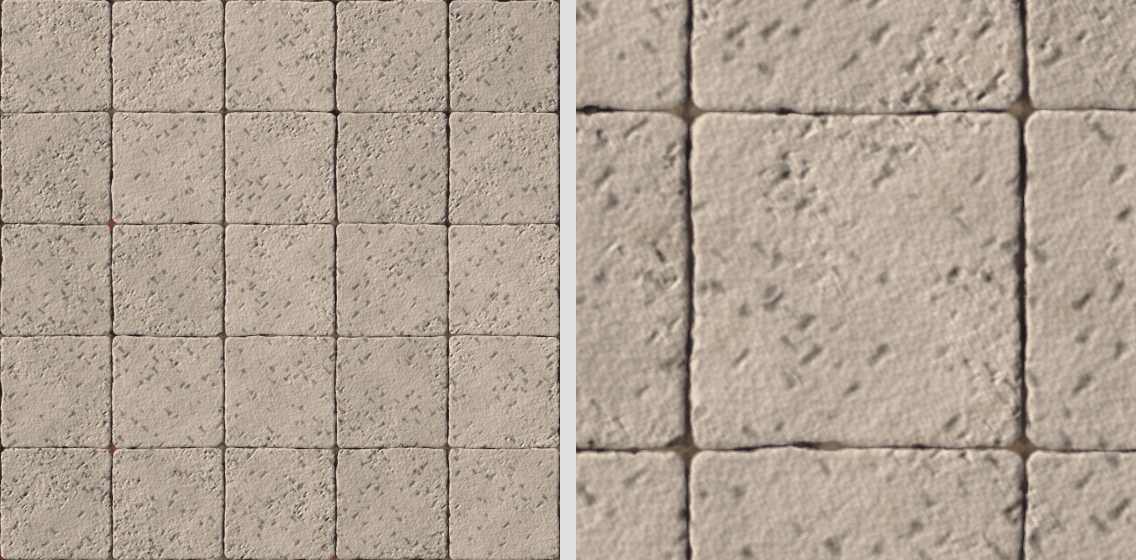
Left, the full canvas; right, a detail of the centre.
Write a three.js fragment shader that draws this texture.

```glsl
varying vec2 vUv;

const float TILES = 5.0;
const vec2 HALF_GAP = vec2(0.004, 0.001);
const vec2 GAP_VARIATION = vec2(0.007, 0.004);
const float CORNER_RADIUS = 0.055;
const float BEVEL = 0.030;
const float EDGE_SOFT = 0.008;
const float RELIEF_STEP = 0.0013;
const float RELIEF_GAIN = 1.15;
const float PIT_SCALE = 58.0;
const float GRIT_SCALE = 92.0;
const vec2 LIGHT = vec2(-0.86, 0.51);
const vec3 STONE = vec3(0.707, 0.653, 0.600);
const vec3 OCHRE = vec3(0.64, 0.55, 0.47);
const vec3 SOIL = vec3(0.44, 0.37, 0.30);
const vec3 SHADOW = vec3(0.13, 0.10, 0.11);
const vec3 RUST = vec3(0.50, 0.22, 0.15);

float hash(vec2 p) {
  return fract(sin(dot(p, vec2(127.1, 311.7))) * 43758.545);
}

vec2 hash2(vec2 p) {
  return vec2(hash(p), hash(p + 57.3));
}

// Layered sines, roughly -1 to 1
float waves(vec2 p) {
  float sum = 0.0;
  float amp = 0.5;
  for (int i = 0; i < 5; i++) {
    sum += amp * sin(p.x + 1.7 * sin(p.y));
    p = mat2(1.6, 1.2, -1.2, 1.6) * p + 2.3;
    amp *= 0.6;
  }
  return sum;
}

// Cellular noise: x is the nearest distance, y the deepest round pit
vec2 cells(vec2 p, float sparsity) {
  vec2 base = floor(p);
  vec2 result = vec2(9.0, 0.0);
  for (int y = -1; y <= 1; y++) {
    for (int x = -1; x <= 1; x++) {
      vec2 id = base + vec2(float(x), float(y));
      float dist = length(id + hash2(id) - p);
      float size = smoothstep(sparsity, 1.0, hash(id + 19.7));
      float pit = size * (1.0 - smoothstep(0.0, 0.12 + 0.36 * size, dist));
      result = vec2(min(result.x, dist), max(result.y, pit));
    }
  }
  return result;
}

// Pit depth, with ragged outlines
float pits(vec2 p, float scale, float sparsity) {
  vec2 ragged = 0.16 * vec2(sin(p.y * scale * 6.1), sin(p.x * scale * 5.3 + 2.0));
  return cells(p * scale + ragged, sparsity).y;
}

float surfaceHeight(vec2 p, float rough) {
  float h = -0.30 * pits(p, PIT_SCALE, 0.25);
  h -= 0.42 * rough * pits(p + 0.37, GRIT_SCALE, 0.0);
  h += (0.07 + 0.06 * rough) * waves(p * 170.0);
  h += (0.10 + 0.10 * rough) * cells(p * 140.0 + 3.7, 1.0).x;
  h += 0.10 * cells(p * 235.0 + 11.3, 1.0).x;
  return h;
}

float roundedBox(vec2 p, vec2 halfSize, float radius) {
  vec2 q = abs(p) - halfSize + radius;
  return length(max(q, 0.0)) + min(max(q.x, q.y), 0.0) - radius;
}

void main() {
  vec2 p = vUv;

  // Grid with slightly wandering joints
  vec2 grid = p * TILES;
  grid += 0.010 * vec2(waves(p * 17.0 + 4.0), waves(p * 19.0 + 9.0));
  vec2 tile = floor(grid);
  vec2 local = fract(grid) - 0.5;
  vec2 halfSize = 0.5 - HALF_GAP - GAP_VARIATION * hash2(tile + 3.0);
  float chip = waves(p * 130.0);
  float d = roundedBox(local, halfSize, CORNER_RADIUS);
  d += 0.005 * chip + 0.010 * smoothstep(0.3, 1.1, waves(p * 55.0 + 8.0));

  // Worn patches, different on each tile
  float patchy = waves(p * 24.0 + 40.0 * hash(tile + 8.0));
  float wear = patchy + 1.1 * hash(tile + 21.0) - 0.55;
  wear += 0.5 * smoothstep(-0.2, 0.0, d);
  float rough = smoothstep(-0.3, 1.0, wear);

  // Relief lit from the upper left
  vec2 lightStep = LIGHT * RELIEF_STEP;
  float relief = surfaceHeight(p - lightStep, rough) - surfaceHeight(p + lightStep, rough);
  float shade = RELIEF_GAIN * relief;
  shade -= 0.30 * pits(p, PIT_SCALE, 0.25);
  shade -= 0.24 * rough * pits(p + 0.37, GRIT_SCALE, 0.0);
  shade += 0.07 * (hash(tile) - 0.3) + 0.04 * waves(p * 38.0);

  // Rounded tile edges
  vec2 facing = sign(local) * smoothstep(0.43, 0.485, abs(local));
  float edge = dot(facing, LIGHT) * smoothstep(-BEVEL, 0.0, d);
  shade += edge * (edge > 0.0 ? 0.34 : 0.36);
  float stain = smoothstep(0.6, 1.1, waves(p * 31.0 + 15.0));
  vec3 stone = mix(STONE, OCHRE, 0.4 * stain) * (1.0 + clamp(shade, -0.72, 0.30));

  // Joints: deep shadow down, soil across, debris at the crossings
  vec2 corner = floor(grid + 0.5);
  float crossing = 1.0 - smoothstep(0.02, 0.07, length(grid - corner));
  float across = smoothstep(-0.02, 0.02, abs(local.y) - abs(local.x));
  float fill = smoothstep(-0.6, 0.5, waves(p * 60.0 + 2.0));
  float soilAmount = clamp(fill * mix(0.25, 0.9, across) + 0.4 * crossing * fill, 0.0, 1.0);
  vec3 joint = mix(SHADOW, SOIL * (1.0 + 0.25 * chip), soilAmount);
  float rust = crossing * step(0.84, hash(corner + 5.0)) * smoothstep(0.0, 0.5, chip);
  joint = mix(joint, RUST, 0.8 * rust);

  float cover = 1.0 - smoothstep(-EDGE_SOFT, EDGE_SOFT, d);
  gl_FragColor = vec4(mix(joint, stone, cover), 1.0);
}
```
